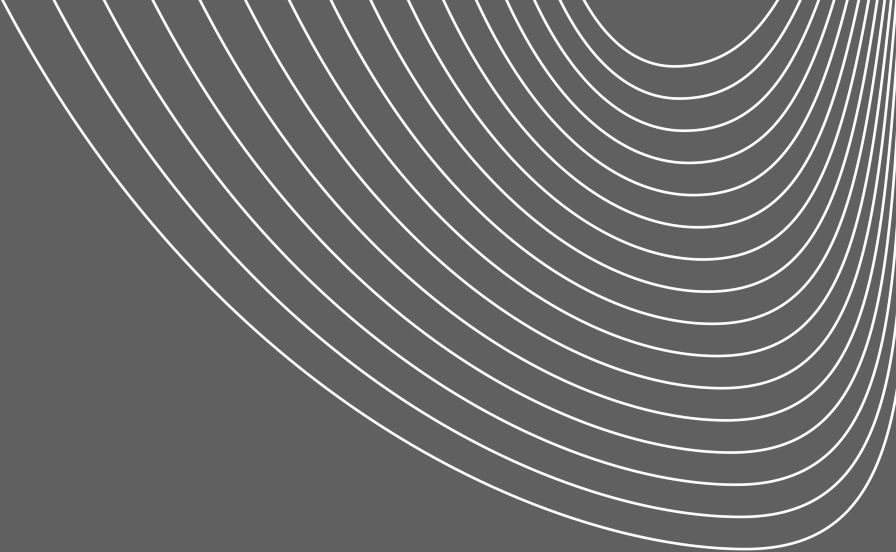
Reproduce this background procedurally as a Shadertoy shader.

```glsl
// Sixteen nested white contour lines, blended from a small bowl to a wide one, on grey.

const vec3 GROUND = vec3(0.378);
const vec3 LINE_COLOR = vec3(0.985);
const vec2 GRID = vec2(768.0, 474.0);  // design units, y measured downward
const float LAST_LINE = 15.0;          // index of the outermost contour
const float HALF_WIDTH = 1.15;         // half the line thickness, in design units
const float RIGHT_REACH = 1.3;         // right arms continue past their end node
const int SOLVE_STEPS = 22;

// Lowest node of the inner and the outer bowl
const vec2 INNER_BASE = vec2(578.0, 57.0);
const vec2 OUTER_BASE = vec2(639.0, 471.5);

struct Arm { vec2 a, b, c, d; };  // cubic Bezier control points

const Arm INNER_LEFT = Arm(INNER_BASE, vec2(490.0, 57.0), vec2(425.0, -110.0), vec2(460.0, -480.0));
const Arm OUTER_LEFT = Arm(OUTER_BASE, vec2(474.0, 471.5), vec2(150.0, 342.0), vec2(-34.0, -75.0));
const Arm INNER_RIGHT = Arm(INNER_BASE, vec2(655.0, 57.0), vec2(690.0, -20.0), vec2(740.0, -200.0));
const Arm OUTER_RIGHT = Arm(OUTER_BASE, vec2(772.0, 471.5), vec2(778.0, 340.0), vec2(780.0, 130.0));

float cross2(vec2 u, vec2 v) { return u.x * v.y - u.y * v.x; }

vec2 pointOn(Arm k, float t) {
    float m = 1.0 - t;
    return m * m * m * k.a + 3.0 * m * m * t * k.b + 3.0 * m * t * t * k.c + t * t * t * k.d;
}

vec2 tangentOn(Arm k, float t) {
    float m = 1.0 - t;
    return 3.0 * (m * m * (k.b - k.a) + 2.0 * m * t * (k.c - k.b) + t * t * (k.d - k.c));
}

// Side of the straight rung that joins both arms at parameter t
float rungSide(Arm inner, Arm outer, vec2 p, float t) {
    vec2 start = pointOn(inner, t);
    return cross2(pointOn(outer, t) - start, p - start);
}

// Distance from p to the nearest contour blended between two arms
float contourDistance(Arm inner, Arm outer, vec2 p, float reach) {
    float low = 0.0;
    float high = reach;
    float startSide = sign(rungSide(inner, outer, p, 0.0));
    for (int i = 0; i < SOLVE_STEPS; i++) {
        float mid = 0.5 * (low + high);
        if (rungSide(inner, outer, p, mid) * startSide > 0.0) low = mid;
        else high = mid;
    }
    float t = 0.5 * (low + high);

    // Position along the rung selects the contour
    vec2 start = pointOn(inner, t);
    vec2 rung = pointOn(outer, t) - start;
    float blend = dot(p - start, rung) / dot(rung, rung);
    if (blend < -0.03 || blend > 1.03) return 1e3;
    float nearest = clamp(round(blend * LAST_LINE), 0.0, LAST_LINE) / LAST_LINE;

    // Convert the blend offset to a perpendicular distance
    vec2 tangent = mix(tangentOn(inner, t), tangentOn(outer, t), blend);
    return abs(blend - nearest) * abs(cross2(tangent, rung)) / max(length(tangent), 1e-3);
}

void mainImage(out vec4 fragColor, in vec2 fragCoord) {
    vec2 uv = fragCoord / iResolution.xy;
    vec2 p = vec2(uv.x, 1.0 - uv.y) * GRID;
    float pixel = GRID.y / iResolution.y;

    // The rung through both base nodes divides left from right
    float dist;
    if (cross2(OUTER_BASE - INNER_BASE, p - INNER_BASE) > 0.0)
        dist = contourDistance(INNER_LEFT, OUTER_LEFT, p, 1.0);
    else
        dist = contourDistance(INNER_RIGHT, OUTER_RIGHT, p, RIGHT_REACH);

    float coverage = 1.0 - smoothstep(-0.65 * pixel, 0.65 * pixel, dist - HALF_WIDTH);
    fragColor = vec4(mix(GROUND, LINE_COLOR, coverage), 1.0);
}
```
